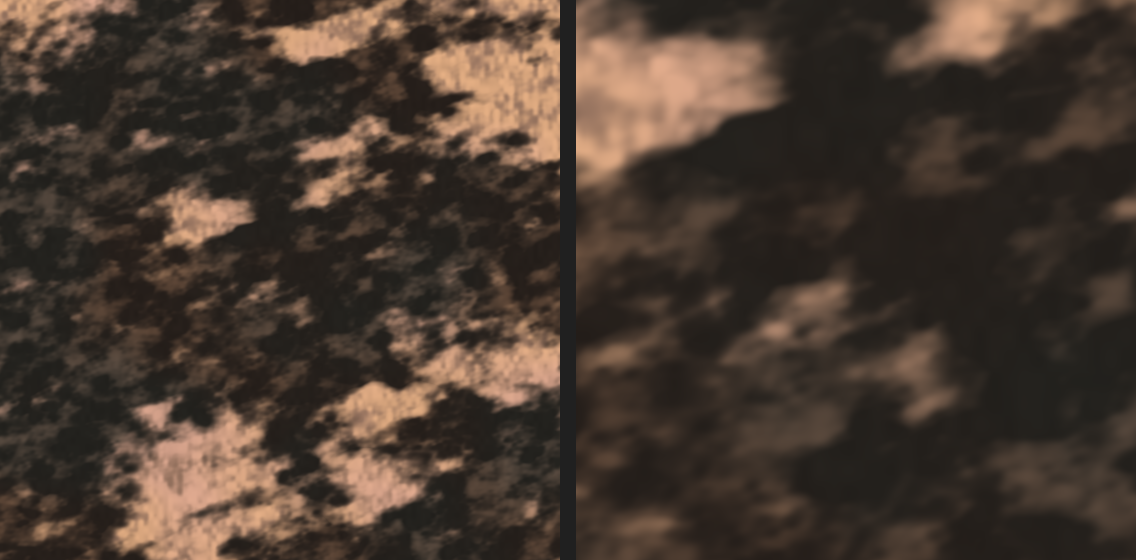
Left, the full canvas; right, a detail of the centre.
Give the GLSL for this texture, as a three.js fragment shader.

```glsl
varying vec2 vUv;

float hash(vec2 cell) {
  vec3 h = fract(vec3(cell.xyx) * 0.1031);
  h += dot(h, h.yzx + 33.33);
  return fract((h.x + h.y) * h.z);
}

float valueNoise(vec2 p) {
  vec2 cell = floor(p);
  vec2 f = fract(p);
  f = f * f * (3.0 - 2.0 * f);
  float low = mix(hash(cell), hash(cell + vec2(1.0, 0.0)), f.x);
  float high = mix(hash(cell + vec2(0.0, 1.0)), hash(cell + 1.0), f.x);
  return mix(low, high, f.y);
}

float fbm(vec2 p) {
  float sum = 0.0;
  float weight = 0.571;
  for (int i = 0; i < 3; i++) {
    sum += weight * valueNoise(p);
    p = mat2(0.96, 0.28, -0.28, 0.96) * p * 2.03 + 17.3;
    weight *= 0.5;
  }
  return sum;
}

vec2 turn(vec2 p, float angle) {
  float c = cos(angle);
  float s = sin(angle);
  return vec2(c * p.x + s * p.y, c * p.y - s * p.x);
}

// Soft tilted ellipse: 1 at the centre, 0 on the rim, negative outside
float opening(vec2 p, vec2 centre, vec2 radius, float tilt) {
  return 1.0 - length(turn(p - centre, tilt) / radius);
}

// Broad gaps in the canopy, with a floor for full shade
float canopyGaps(vec2 p, float shadeFloor) {
  float gap = shadeFloor;
  gap = max(gap, opening(p, vec2(0.05, 1.02), vec2(0.29, 0.10), 0.2));
  gap = max(gap, 1.5 * opening(p, vec2(0.98, 0.83), vec2(0.28, 0.13), -0.35));
  gap = max(gap, opening(p, vec2(0.60, 0.95), vec2(0.15, 0.04), 0.2));
  gap = max(gap, opening(p, vec2(0.92, 1.01), vec2(0.18, 0.05), 0.0));
  gap = max(gap, opening(p, vec2(0.37, 0.61), vec2(0.11, 0.045), 0.12));
  gap = max(gap, 0.7 * opening(p, vec2(0.62, 0.73), vec2(0.09, 0.06), 0.35));
  gap = max(gap, opening(p, vec2(0.89, 0.36), vec2(0.17, 0.08), -0.2));
  gap = max(gap, opening(p, vec2(0.64, 0.25), vec2(0.13, 0.05), 0.3));
  gap = max(gap, opening(p, vec2(0.68, 0.14), vec2(0.14, 0.055), 0.15));
  gap = max(gap, opening(p, vec2(0.35, 0.10), vec2(0.19, 0.16), 0.6));
  return gap;
}

// Leaf litter in shadow, drifting between cool grey and warm brown
vec3 shadedGround(float litter, float warmth) {
  vec3 deep = mix(vec3(0.135, 0.130, 0.115), vec3(0.148, 0.120, 0.103), warmth);
  vec3 raised = mix(vec3(0.33, 0.28, 0.24), vec3(0.36, 0.27, 0.21), warmth);
  return mix(deep, raised, smoothstep(0.39, 0.86, litter));
}

// Sandy soil in direct sun
vec3 sunlitGround(float grain, float warmth) {
  vec3 dull = vec3(0.60, 0.46, 0.38);
  vec3 bright = mix(vec3(0.83, 0.63, 0.54), vec3(0.85, 0.65, 0.49), warmth);
  return mix(dull, bright, smoothstep(0.2, 0.65, grain));
}

void main() {
  vec2 p = vUv;
  vec2 slanted = turn(p, 0.3);

  // Noise layers, from broad to fine
  float warmth = smoothstep(0.3, 0.7, fbm(p * 4.0 + 8.0));
  float dapple = fbm(slanted * vec2(13.0, 25.0) + 3.7);
  float litter = fbm(slanted * vec2(26.0, 40.0) + 21.0);
  float grain = valueNoise(p * vec2(115.0, 75.0) + 5.0);

  // Ragged edges on the patches of sun
  vec2 warp = vec2(fbm(p * 14.0 + 31.0), fbm(p * 14.0 + 57.0)) - 0.5;
  float gap = canopyGaps(p + 0.06 * warp, -0.34);
  float light = 0.8 * gap + 1.35 * (dapple - 0.5) + 0.6 * (litter - 0.5);
  float sun = smoothstep(-0.10, 0.54, light);

  vec3 shade = shadedGround(litter, warmth);
  vec3 soil = sunlitGround(0.75 * litter + 0.25 * grain, warmth);
  vec3 colour = mix(shade, soil, sun);
  colour *= 1.0 + 0.12 * (grain - 0.5);
  gl_FragColor = vec4(colour, 1.0);
}
```
